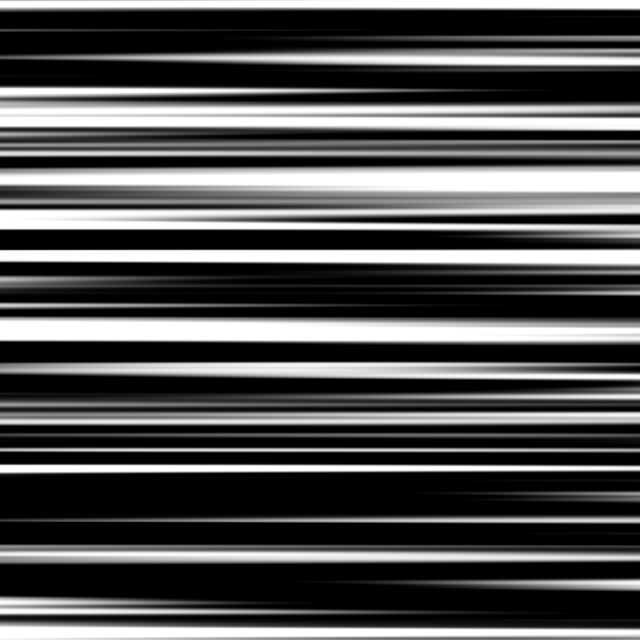
Reproduce this pattern procedurally as a WebGL 1 fragment shader.

```glsl
precision highp float;
// Soft black and white horizontal streaks from strongly stretched value noise.

uniform vec2 u_resolution;

const vec3 DARK = vec3(0.0);
const vec3 LIGHT = vec3(1.0);
const float STRETCH = 0.7;      // noise cells across the canvas width
const float BLACK_POINT = 0.452;
const float WHITE_POINT = 0.683;

float hash(vec2 p) {
    return fract(sin(dot(p, vec2(127.1, 311.7))) * 43758.5453);
}

// Brightness along one row: slow 1D noise with its own phase.
float rowValue(float row, float x, float seed) {
    float along = x * STRETCH + hash(vec2(row, seed + 0.5));
    float cell = floor(along);
    float left = hash(vec2(row + seed * 17.0, cell + 3.0));
    float right = hash(vec2(row + seed * 17.0, cell + 4.0));
    return mix(left, right, smoothstep(0.0, 1.0, along - cell));
}

// Rows blended smoothly into each other from bottom to top.
float streaks(vec2 uv, float rows, float seed) {
    float y = uv.y * rows + seed * 0.37;
    float row = floor(y);
    float below = rowValue(row, uv.x, seed);
    float above = rowValue(row + 1.0, uv.x, seed);
    return mix(below, above, smoothstep(0.0, 1.0, y - row));
}

void main() {
    vec2 uv = gl_FragCoord.xy / u_resolution;

    // Broad bands, medium streaks and fine lines.
    float value = 0.50 * streaks(uv, 44.0, 1.0)
                + 0.36 * streaks(uv, 98.0, 2.0)
                + 0.14 * streaks(uv, 155.0, 3.0);

    // Strong contrast with soft shoulders.
    float tone = smoothstep(BLACK_POINT, WHITE_POINT, value);
    gl_FragColor = vec4(mix(DARK, LIGHT, tone), 1.0);
}
```
